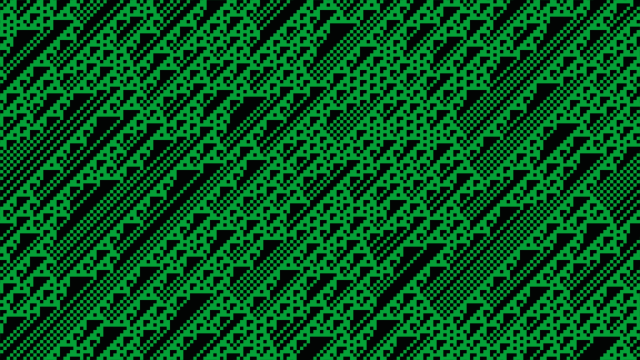
Give the GLSL for this pattern, as a Shadertoy shader.

```glsl
// Green cellular automaton whose black wedges drift down and to the left.

const int WORDS = 6;              // each row is a ring of packed 32-bit words
const int COLUMNS = WORDS * 32;
const float SOFTNESS = 1.15;      // edge width relative to one pixel
const uint SEED = 41u;

const vec3 DEAD_COLOR = vec3(0.008, 0.016, 0.010);
const vec3 LIVE_COLOR = vec3(0.020, 0.630, 0.215);

// Integer hash: 32 random bits per input.
uint hashBits(uint n) {
    n = (n ^ (n >> 16)) * 0x7feb352du;
    n = (n ^ (n >> 15)) * 0x846ca68bu;
    return n ^ (n >> 16);
}

// Each cell becomes right XOR (left AND self), 32 cells at a time.
void advanceRow(inout uint row[WORDS]) {
    uint firstWord = row[0];
    uint previous = row[WORDS - 1];
    for (int i = 0; i < WORDS; i++) {
        uint self = row[i];
        uint following = i < WORDS - 1 ? row[i + 1] : firstWord;
        uint left = (self << 1) | (previous >> 31);
        uint right = (self >> 1) | (following << 31);
        row[i] = right ^ (left & self);
        previous = self;
    }
}

float cellAt(uint row[WORDS], int column) {
    int c = (column + COLUMNS) % COLUMNS;
    return float((row[c / 32] >> uint(c % 32)) & 1u);
}

// Blend the two cells that meet at a column edge.
float sampleRow(uint row[WORDS], int edge, float blend) {
    return mix(cellAt(row, edge - 1), cellAt(row, edge), blend);
}

void mainImage(out vec4 fragColor, in vec2 fragCoord) {
    // Cell coordinates, with rows counted down from the top.
    float cellsPerPixel = float(COLUMNS) / iResolution.x;
    vec2 cell = vec2(fragCoord.x, iResolution.y - fragCoord.y) * cellsPerPixel;

    // Coverage on either side of the nearest cell corner.
    vec2 corner = floor(cell + 0.5);
    float filterWidth = min(SOFTNESS * cellsPerPixel, 1.0);
    vec2 blend = clamp((cell - corner) / filterWidth + 0.5, 0.0, 1.0);

    // Random first generation.
    uint row[WORDS];
    for (int i = 0; i < WORDS; i++) row[i] = hashBits(SEED + uint(i) * 977u);

    // Evolve to the row above the corner, then to the one below it.
    int generations = int(corner.y);
    for (int t = 0; t < generations; t++) advanceRow(row);
    float above = sampleRow(row, int(corner.x), blend.x);
    advanceRow(row);
    float below = sampleRow(row, int(corner.x), blend.x);

    float life = mix(above, below, blend.y);
    fragColor = vec4(mix(DEAD_COLOR, LIVE_COLOR, life), 1.0);
}
```
